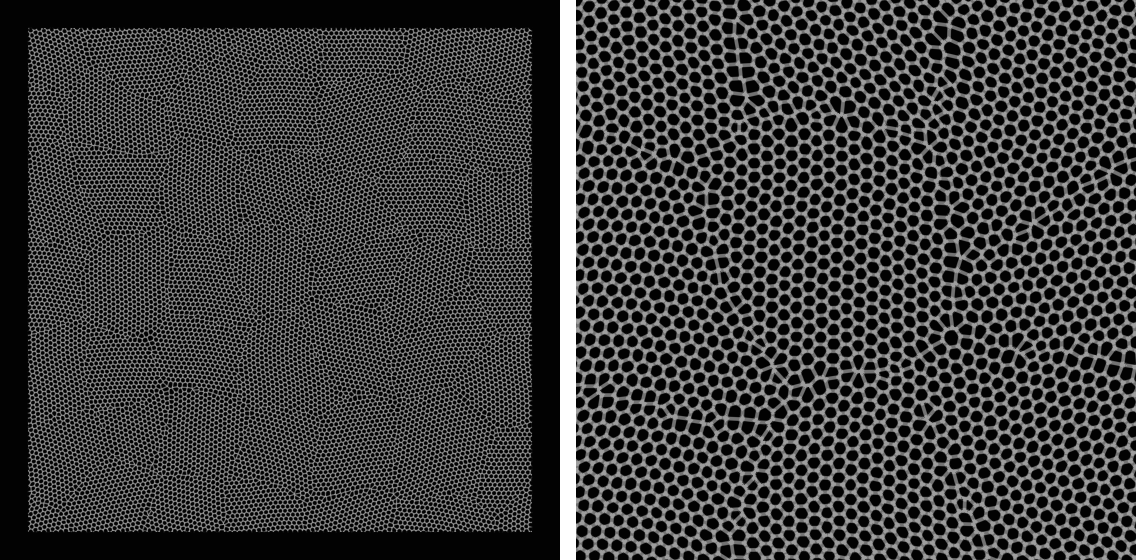
Left, the full canvas; right, a detail of the centre.
Give the GLSL for this pattern, as a WebGL 2 fragment shader.

```glsl
#version 300 es
precision highp float;
// Draws a black-framed square mesh of tiny honeycomb cells, split into tilted crystal grains.

uniform vec2 u_resolution;
out vec4 fragColor;

const float TAU = 6.2831853;
const float ROW = 0.8660254;      // row height of a triangular lattice
const float GRAINS = 7.0;         // grains per side, wraps around
const float SPACING = 0.0086;     // distance between cell centres
const float FIELD_HALF = 0.4485;  // half side of the mesh square
const float RIM = 0.0015;         // how far nodes stick out of the square
const float BACKGROUND = 0.006;
const float LINE_TONE = 0.44;
const float NODE_TONE = 0.17;

vec2 hash2(vec2 p) {
    vec3 q = fract(p.xyx * vec3(0.1031, 0.1030, 0.0973));
    q += dot(q, q.yzx + 33.33);
    return fract((q.xx + q.yz) * q.zy);
}

mat2 rotation(float angle) {
    float c = cos(angle), s = sin(angle);
    return mat2(c, s, -s, c);
}

// Soft-edged band: 1 inside halfWidth, 0 outside.
float band(float dist, float halfWidth, float soft) {
    return 1.0 - smoothstep(halfWidth - soft, halfWidth + soft, dist);
}

// Periodic wave that shifts x along y and y along x.
vec2 ripple(vec2 p, float repeats, vec2 phase) {
    return sin(TAU * repeats * p.yx + phase);
}

// Gentle bending of the lattice rows.
vec2 bend(vec2 p) {
    return p + 0.0035 * ripple(p, 3.0, vec2(0.7, 2.9)) + 0.0014 * ripple(p, 7.0, vec2(4.1, 1.3));
}

vec2 grainSeed(vec2 cell) {
    return (cell + 0.15 + 0.7 * hash2(mod(cell, GRAINS))) / GRAINS;
}

// Signed distance to the wavy border of a grain (x, positive inside) and its inward normal (yz).
vec3 grainBorder(vec2 p, vec2 cell) {
    p += 0.006 * ripple(p, 6.0, vec2(1.9, 5.2));
    vec2 seed = grainSeed(cell);
    vec2 home = floor(p * GRAINS);
    vec3 border = vec3(1.0, 0.0, 0.0);
    for (int j = -1; j <= 1; j++)
    for (int i = -1; i <= 1; i++) {
        vec2 other = home + vec2(i, j);
        if (other == cell) continue;
        vec2 gap = grainSeed(other) - seed;
        vec2 outward = normalize(gap);
        float margin = dot(seed + 0.5 * gap - p, outward);
        if (margin < border.x) border = vec3(margin, -outward);
    }
    return border;
}

// Shift that evens out the spacing of sites along a grain border.
float settle(float margin) {
    return 0.45 * (0.43 - margin) * (1.0 - smoothstep(0.7, 1.2, margin));
}

// Keeps the three closest sites in order; xy is the offset, z its squared length.
void insertSite(vec3 site, inout vec3 a, inout vec3 b, inout vec3 c) {
    if (site.z < a.z) { c = b; b = a; a = site; }
    else if (site.z < b.z) { c = b; b = site; }
    else if (site.z < c.z) { c = site; }
}

// Adds the lattice sites of one grain around p, in units of the spacing.
void addGrainSites(vec2 p, vec2 cell, bool interior, inout vec3 a, inout vec3 b, inout vec3 c) {
    vec2 seed = grainSeed(cell);
    vec2 id = mod(cell, GRAINS);
    mat2 turn = rotation(hash2(id + 31.0).x * TAU / 6.0);
    vec2 local = (p - seed) / SPACING;
    vec2 q = local * turn;
    vec2 base = round(vec2(q.x - 0.5 * q.y / ROW, q.y / ROW));
    for (int j = -2; j <= 2; j++)
    for (int i = -2; i <= 2; i++) {
        vec2 index = base + vec2(i, j);
        vec2 site = turn * vec2(index.x + 0.5 * index.y, ROW * index.y);
        vec2 shift = 0.16 * (hash2(index + 17.0 * id + 200.0) - 0.5);
        if (!interior) {
            vec3 border = grainBorder(seed + SPACING * site, cell);
            float margin = border.x / SPACING;
            if (margin < 0.04) continue;
            shift += settle(margin) * border.yz;
        }
        vec2 offset = site + shift - local;
        insertSite(vec3(offset, dot(offset, offset)), a, b, c);
    }
}

// Distance to the border between the nearest site and another one.
float wallDistance(vec3 nearest, vec3 other) {
    return SPACING * 0.5 * (other.z - nearest.z) / length(other.xy - nearest.xy);
}

// Brightness of the mesh: cell walls with brighter nodes at the corners.
float honeycomb(vec2 uv, float soft, float frame) {
    vec2 p = bend(uv);
    vec2 home = floor(p * GRAINS);
    vec3 a = vec3(9.0, 9.0, 162.0), b = a + vec3(1.0, 0.0, 19.0), c = a + vec3(0.0, 1.0, 19.0);
    for (int j = -1; j <= 1; j++)
    for (int i = -1; i <= 1; i++) {
        vec2 cell = home + vec2(i, j);
        float margin = grainBorder(p, cell).x / SPACING;
        if (margin > -3.0) addGrainSites(p, cell, margin > 4.5, a, b, c);
    }
    float node = band(wallDistance(a, c), 0.0016, soft) * band(frame, RIM, soft);
    float wall = band(wallDistance(a, b), 0.0011, soft) * max(band(frame, 0.0, soft), node);
    return LINE_TONE * wall + NODE_TONE * node;
}

void main() {
    vec2 uv = gl_FragCoord.xy / u_resolution;
    float soft = 0.75 / min(u_resolution.x, u_resolution.y);
    vec2 fromCentre = abs(uv - 0.5);
    float frame = max(fromCentre.x, fromCentre.y) - FIELD_HALF;
    float tone = BACKGROUND;
    if (frame < RIM + soft) tone += honeycomb(uv, soft, frame);
    fragColor = vec4(vec3(tone), 1.0);
}
```
